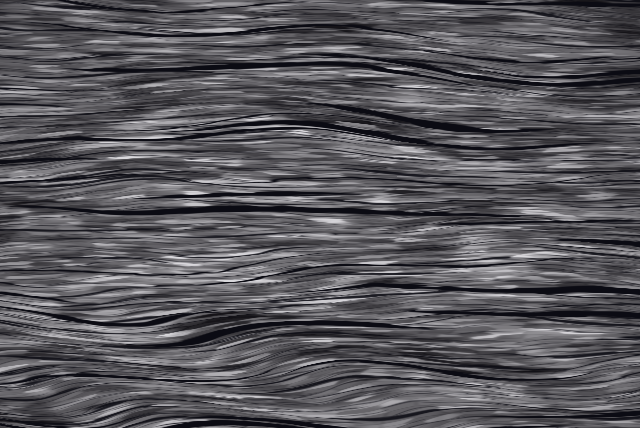
This texture is drawn by a Shadertoy shader. Its source:

```glsl
// Weathered grey timber: long horizontal fibres split by dark tapering cracks.
// Stretched cellular noise makes the fibres, scattered lens shapes at three
// sizes make the cracks, and layered sines bend the whole grain.

#define BASE_TONE 0.49
#define FINE_CONTRAST 0.36
#define COARSE_CONTRAST 0.30
#define GROOVE_DEPTH 0.09
#define STAIN_DEPTH 0.13
#define VIGNETTE 0.20
#define EDGE_SOFTNESS 0.0013
#define LARGE_CRACK_WIDTH 0.0070
#define MEDIUM_CRACK_WIDTH 0.0028
#define SMALL_CRACK_WIDTH 0.0011
#define CRACK_COLOR vec3(0.045, 0.045, 0.075)
#define WOOD_TINT vec3(0.002, -0.004, 0.013)

vec2 hash2(vec2 p) {
    vec3 h = fract(p.xyx * vec3(0.1031, 0.1030, 0.0973));
    h += dot(h, h.yzx + 33.33);
    return fract((h.xx + h.yz) * h.zy);
}

// Cellular noise: x = blended tone of nearby cells, y = groove between cells
vec2 fibreCells(vec2 p) {
    vec2 base = floor(p);
    float nearest = 9.0, second = 9.0, toneSum = 0.0, weightSum = 0.0;
    for (int j = -1; j <= 1; j++)
    for (int i = -1; i <= 1; i++) {
        vec2 id = base + vec2(i, j);
        vec2 toPoint = id + hash2(id) - p;
        float dist2 = dot(toPoint, toPoint);
        float weight = exp(-9.0 * dist2);
        toneSum += weight * hash2(id + 71.0).x;
        weightSum += weight;
        second = min(second, max(nearest, dist2));
        nearest = min(nearest, dist2);
    }
    float groove = 1.0 - smoothstep(0.0, 0.3, sqrt(second) - sqrt(nearest));
    return vec2(toneSum / weightSum, groove);
}

// Scattered tapering cracks, one per cell; returns darkness 0..1
float cracks(vec2 p, vec2 cellSize, float width, float seed) {
    p.y += 0.12 * cellSize.y * sin(p.x * 6.0 / cellSize.x + seed);
    vec2 base = floor(p / cellSize);
    float dark = 0.0;
    for (int j = -1; j <= 1; j++)
    for (int i = -1; i <= 1; i++) {
        vec2 id = base + vec2(i, j);
        vec2 jitter = hash2(id + seed);
        vec2 shape = hash2(id + seed + 37.0);
        vec2 d = p - (id + 0.5 + 0.8 * (jitter - 0.5)) * cellSize;
        d.y += 0.07 * (shape.x - 0.5) * d.x;
        float along = d.x / (cellSize.x * mix(0.35, 0.95, shape.y));
        float taper = max(0.0, 1.0 - along * along);
        float thickness = width * taper * mix(0.12, 1.0, shape.x);
        float body = 1.0 - smoothstep(thickness - EDGE_SOFTNESS,
                                      thickness + EDGE_SOFTNESS, abs(d.y));
        dark = max(dark, body * smoothstep(0.0, 0.3, taper));
    }
    return dark;
}

// Vertical bend of the grain, with slanted swirls near the bottom
float grainBend(vec2 p) {
    float bend = 0.020 * sin(2.3 * p.x + 4.0 * p.y + 0.6)
               + 0.010 * sin(5.1 * p.x - 9.0 * p.y + 2.0)
               + 0.004 * sin(11.0 * p.x + 23.0 * p.y);
    float lower = 1.0 - smoothstep(0.08, 0.42, p.y);
    return bend + 0.016 * lower * sin(9.0 * p.x + 21.0 * p.y);
}

void mainImage(out vec4 fragColor, in vec2 fragCoord) {
    vec2 uv = fragCoord / iResolution.xy;
    vec2 p = fragCoord / iResolution.y;
    vec2 grain = vec2(p.x, p.y + grainBend(p));

    // Fibres and stains
    vec2 fine = fibreCells(grain * vec2(14.0, 190.0));
    vec2 coarse = fibreCells(grain * vec2(5.0, 62.0) + 19.0);
    float stain = fibreCells(grain * vec2(3.0, 15.0) + 43.0).x;
    float tone = BASE_TONE
               + FINE_CONTRAST * (fine.x - 0.5)
               + COARSE_CONTRAST * (coarse.x - 0.5)
               - GROOVE_DEPTH * (0.5 * fine.y + coarse.y * fine.x)
               - STAIN_DEPTH * smoothstep(0.55, 0.9, stain);
    tone += 0.10 * smoothstep(0.70, 0.95, fine.x);

    // Uneven light, brightest in the middle
    vec2 fromCentre = (uv - vec2(0.48, 0.45)) * 2.0;
    tone *= 1.07 - VIGNETTE * dot(fromCentre, fromCentre) * 0.8;

    // Cracks, with edges frayed by the fibres
    vec2 frayed = grain + vec2(0.0, 0.0035 * (fine.x - 0.5) + 0.004 * (coarse.x - 0.5));
    float large = cracks(frayed, vec2(0.75, 0.085), LARGE_CRACK_WIDTH, 5.0);
    float medium = cracks(frayed, vec2(0.40, 0.030), MEDIUM_CRACK_WIDTH, 113.0);
    float small = cracks(grain, vec2(0.15, 0.011), SMALL_CRACK_WIDTH, 211.0);
    float dark = max(large, max(0.88 * medium, 0.60 * small));

    vec3 wood = vec3(clamp(tone, 0.08, 0.85)) + WOOD_TINT;
    fragColor = vec4(mix(wood, CRACK_COLOR, dark), 1.0);
}
```
